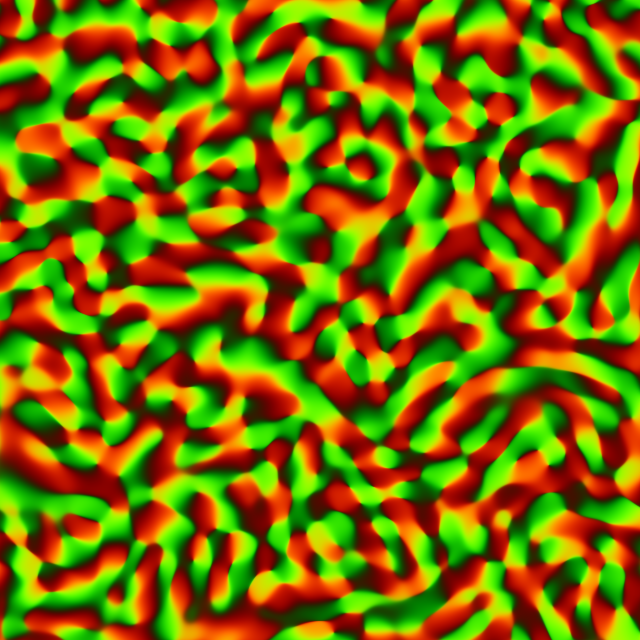
Give the GLSL for this pattern, as a three.js fragment shader.

```glsl
varying vec2 vUv;

const float TAU = 6.2831853;

vec4 hash43(vec3 p) {
  vec4 q = fract(p.xyzx * vec4(0.1031, 0.1030, 0.0973, 0.1099));
  q += dot(q, q.wzxy + 33.33);
  return fract((q.xxyz + q.yzzw) * q.zywx);
}

// Complex sum of windowed waves with random centre, heading and phase
vec2 phasorNoise(vec2 p) {
  vec2 cell = floor(p);
  vec2 total = vec2(0.0);
  for (int y = -1; y <= 1; y++) {
    for (int x = -1; x <= 1; x++) {
      vec2 neighbour = cell + vec2(float(x), float(y));
      for (int i = 0; i < 4; i++) {
        vec4 rnd = hash43(vec3(neighbour + 17.0, float(i) * 7.0 + 3.0));
        vec2 offset = p - neighbour - rnd.xy;
        float window = max(1.0 - dot(offset, offset), 0.0);

        // Crests lean slightly towards flat and rising directions
        float heading = TAU * rnd.z;
        heading -= 0.1 * sin(2.0 * (heading - 2.0));
        vec2 direction = vec2(cos(heading), sin(heading));

        // Mixed wavelengths give both broad patches and thin stripes
        float frequency = 1.15 + 0.4 * float(i);
        float phase = TAU * (frequency * dot(offset, direction) + rnd.w);
        total += window * window * window * vec2(cos(phase), sin(phase));
      }
    }
  }
  return total;
}

void main() {
  vec2 field = phasorNoise(vUv * 8.0);

  // Favour the red-green axis, with a slight lean towards the dark tones
  vec2 axis = vec2(-0.53, 0.85);
  field += 0.3 * dot(field, axis) * axis - vec2(0.09, 0.23);

  // Keep mostly the angle, softened where the field vanishes
  vec2 unitField = field * inversesqrt(dot(field, field) + 0.07);
  gl_FragColor = vec4(0.5 + 0.5 * unitField, 0.0, 1.0);
}
```
